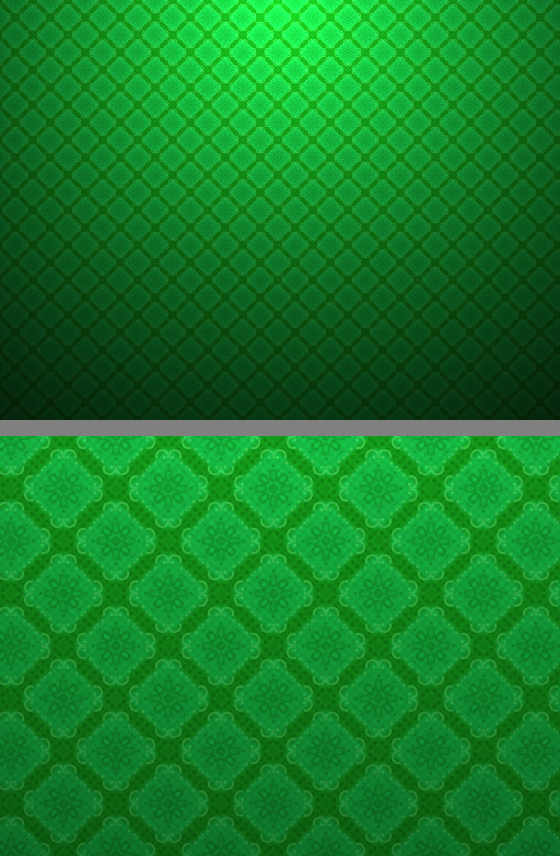
Top: the whole. Bottom: its middle third, enlarged.
A Shadertoy shader for this pattern:

```glsl
const float ROWS = 12.0;                        // repeats per canvas height
const vec2 LATTICE_SHIFT = vec2(0.4375, 0.0);   // first medallion, in cells
const vec2 LIGHT_CENTRE = vec2(0.51, 1.0);      // as a share of the canvas
const vec2 LIGHT_STRETCH = vec2(0.92, 0.95);
const float LIGHT_GAIN = 1.05;
const float FALLOFF_LINEAR = 0.92;
const float FALLOFF_SQUARE = 0.75;
const float BODY_RADIUS = 0.285;
const float SIDE_REACH = 0.285;                 // centre to diagonal side
const float EDGE_SOFTNESS = 0.045;
const float LINE_HALF_WIDTH = 0.011;
const float BEAD_COUNT = 9.0;                   // beads along one trellis side
const float BEAD_RADIUS = 0.020;
const float LACE_RATE = 72.0;
const float LACE_AMOUNT = 0.05;
const float GRAIN_ROWS = 384.0;
const float GRAIN_AMOUNT = 0.06;

// Pigments, scaled by the light
const vec3 TRELLIS = vec3(0.11, 0.86, 0.14);
const vec3 BEAD = vec3(0.08, 0.76, 0.11);
const vec3 MEDALLION = vec3(0.12, 1.03, 0.37);
const vec3 ROSETTE = vec3(0.10, 0.90, 0.27);
const vec3 SCROLL = vec3(0.40, 1.20, 0.52);

float hash(vec2 p) {
    vec3 q = fract(vec3(p.xyx) * 0.1031);
    q += dot(q, q.yzx + 33.33);
    return fract((q.x + q.y) * q.z);
}

float cover(float dist, float width) {
    return clamp(0.5 - dist / width, 0.0, 1.0);
}

float ring(vec2 p, float radius) {
    return abs(length(p) - radius) - LINE_HALF_WIDTH;
}

// Offset from the nearest centre of the staggered lattice
vec2 nearestCentre(vec2 p) {
    vec2 a = fract(p + 0.5) - 0.5;
    vec2 b = fract(p) - 0.5;
    return dot(a, a) < dot(b, b) ? a : b;
}

// Eightfold mirror: the wedge between the x axis and the diagonal
vec2 foldEight(vec2 p) {
    p = abs(p);
    return p.x < p.y ? p.yx : p;
}

// Round body with paired lobes at four tips, trimmed along the bands
float medallionDistance(vec2 f) {
    float d = length(f) - BODY_RADIUS;
    d = min(d, length(f - vec2(0.31, 0.060)) - 0.080);
    return max(d, (f.x + f.y) * 0.7071 - SIDE_REACH);
}

// Broken curls and dots around the rim
float scrollDistance(vec2 f) {
    float d = max(ring(f - vec2(0.31, 0.060), 0.055), 0.290 - f.x);
    d = min(d, length(f - vec2(0.245, 0.125)) - 0.017);
    d = min(d, length(f - vec2(0.205, 0.175)) - 0.014);
    return min(d, length(f - vec2(0.295, 0.040)) - 0.014);
}

// Eight outlined petals around a filled centre
float rosetteDistance(vec2 q) {
    const float SECTOR = 0.785398;
    float angle = atan(q.y, q.x);
    angle -= SECTOR * round(angle / SECTOR);
    vec2 p = length(q) * vec2(cos(angle), sin(angle));
    vec2 petal = (p - vec2(0.125, 0.0)) * vec2(0.65, 1.0);
    float d = ring(petal, 0.032);
    d = min(d, length(q) - 0.045);
    return min(d, length(p - vec2(0.215, 0.0)) - 0.014);
}

// Two rows of beads inside each diagonal band
float beadDistance(vec2 q) {
    vec2 f = abs(q);
    float across = 0.5 - f.x - f.y - 0.045;
    float along = (fract((f.x - f.y) * BEAD_COUNT) - 0.5) / BEAD_COUNT;
    return length(vec2(across, along)) * 0.7071 - BEAD_RADIUS;
}

float lightAt(vec2 uv, float aspect) {
    float d = length((uv - LIGHT_CENTRE * vec2(aspect, 1.0)) * LIGHT_STRETCH);
    return LIGHT_GAIN * exp(-FALLOFF_LINEAR * d - FALLOFF_SQUARE * d * d);
}

void mainImage(out vec4 fragColor, in vec2 fragCoord) {
    vec2 uv = fragCoord / iResolution.y;
    float pixel = ROWS / iResolution.y;

    vec2 q = nearestCentre(vec2(uv.x, 1.0 - uv.y) * ROWS - LATTICE_SHIFT);
    vec2 f = foldEight(q);

    // Layers from the trellis up
    vec3 color = mix(TRELLIS, BEAD, cover(beadDistance(q), pixel));
    color = mix(color, MEDALLION, cover(medallionDistance(f), max(pixel, EDGE_SOFTNESS)));
    color = mix(color, ROSETTE, cover(rosetteDistance(q), pixel));
    color = mix(color, SCROLL, 0.65 * cover(scrollDistance(f), pixel));

    // Lace, woven grain and overhead light
    float lace = cos(f.x * LACE_RATE) * cos(f.y * LACE_RATE);
    float grain = hash(floor(uv * GRAIN_ROWS)) - 0.5;
    color *= 1.0 + LACE_AMOUNT * lace + GRAIN_AMOUNT * grain;
    color *= lightAt(uv, iResolution.x / iResolution.y);

    fragColor = vec4(clamp(color, 0.0, 1.0), 1.0);
}
```
